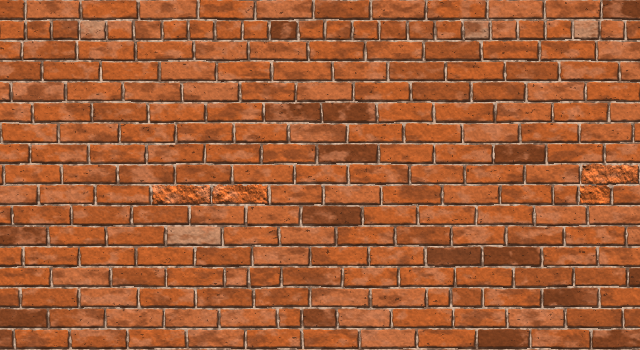
This texture is drawn by a WebGL 2 fragment shader. Its source:

```glsl
#version 300 es
precision highp float;
// A sunlit, weathered brick wall: seventeen courses, one of them half-length headers.
// Each course is cut into bricks by jittered joints; a rough box distance gives the
// brick outline and its shadow, and layered noise gives stains, pits and relief.
uniform vec2 u_resolution;
out vec4 fragColor;

const float COURSES = 17.0;
const float BRICK_LENGTH = 0.1645;   // joint to joint, in canvas heights
const float HEADER_ROW = 1.0;
const float JOINT = 0.0088;
const vec2 SHADOW_SHIFT = vec2(-0.0022, 0.0052);
const vec3 ORANGE = vec3(0.73, 0.37, 0.17);
const vec3 PALE_CLAY = vec3(0.76, 0.47, 0.32);
const vec3 BURNT = vec3(0.53, 0.28, 0.15);
const vec3 SHADE = vec3(0.22, 0.13, 0.085);
const vec3 MORTAR = vec3(0.48, 0.37, 0.30);
const vec3 LIME = vec3(0.76, 0.64, 0.55);

struct Brick { vec2 id; vec2 local; vec2 halfSize; };   // local: from the brick centre

float hash(vec2 p) {
    vec3 q = fract(p.xyx * vec3(0.1031, 0.1030, 0.0973));
    q += dot(q, q.yzx + 33.33);
    return fract((q.x + q.y) * q.z);
}

float noise(vec2 p) {
    vec2 i = floor(p), f = fract(p);
    f = f * f * (3.0 - 2.0 * f);
    return mix(mix(hash(i), hash(i + vec2(1, 0)), f.x),
               mix(hash(i + vec2(0, 1)), hash(i + vec2(1, 1)), f.x), f.y);
}

float fbm(vec2 p) {
    float sum = 0.0, amp = 0.53;
    for (int i = 0; i < 4; i++) {
        sum += amp * noise(p);
        p = p * 2.03 + 17.3;
        amp *= 0.5;
    }
    return sum;
}

float boxDistance(vec2 p, vec2 halfSize, float radius) {
    vec2 q = abs(p) - halfSize + radius;
    return length(max(q, 0.0)) + min(max(q.x, q.y), 0.0) - radius;
}

float jointAt(float n, float row) {
    return n + 0.09 * (hash(vec2(n + 40.0, row * 3.7 + 5.0)) - 0.5);
}

// Finds the brick around p; the bond drifts slowly from course to course.
Brick findBrick(vec2 p) {
    float y = (1.0 - p.y) * COURSES + 0.06;
    float row = floor(y);
    float size = BRICK_LENGTH * (row == HEADER_ROW ? 0.475 : 1.0);
    float u = p.x / size - 0.22 - 0.2 * cos(row * 0.483) - 0.5 * mod(row, 2.0);
    float n = floor(u);
    if (u < jointAt(n, row)) n -= 1.0;
    else if (u > jointAt(n + 1.0, row)) n += 1.0;
    float left = jointAt(n, row), right = jointAt(n + 1.0, row);
    // a few stretchers are cut in two
    if (row > 8.0 && hash(vec2(n + 9.0, row + 71.0)) > 0.94) {
        float cut = mix(left, right, 0.42);
        if (u < cut) right = cut;
        else { left = cut; n += 0.5; }
    }
    vec2 local = vec2((u - 0.5 * (left + right)) * size, (0.5 - fract(y)) / COURSES);
    vec2 cell = vec2((right - left) * size, 1.0 / COURSES);
    return Brick(vec2(n + 20.0, row), local, 0.5 * (cell - JOINT));
}

vec3 mortarColor(vec2 p, float shadow) {
    vec3 color = mix(MORTAR, LIME, smoothstep(0.3, 0.6, fbm(p * 65.0)));
    color *= 0.86 + 0.3 * noise(p * 190.0);
    return mix(color, SHADE, shadow * (0.72 + 0.28 * noise(p * 45.0)));
}

vec3 brickColor(Brick b, vec2 p, float edge, float crumble) {
    float tone = hash(b.id + 3.1), kind = hash(b.id * 1.7 + 11.9);
    vec2 q = p + b.id * 0.37;        // separate grain for every brick
    vec3 color = mix(mix(BURNT, ORANGE, 0.5), ORANGE, smoothstep(0.0, 0.35, tone));
    color = mix(color, PALE_CLAY, 0.55 * smoothstep(0.6, 1.0, tone));
    // odd bricks: burnt ones low on the wall, washed-out ones among the headers
    color = mix(color, BURNT * 0.78, 0.8 * step(kind, b.id.y > 10.0 ? 0.11 : 0.05));
    float paleShare = b.id.y == HEADER_ROW ? 0.16 : 0.015;
    color = mix(color, LIME, 0.6 * step(1.0 - paleShare, kind));
    // chalky bloom, dark stains, small pits and relief
    color = mix(color, PALE_CLAY, 0.75 * smoothstep(0.5, 0.72, fbm(q * vec2(22, 34))));
    color = mix(color, BURNT, 0.75 * smoothstep(0.5, 0.72, fbm(q * vec2(18, 40) + 61.0)));
    color = mix(color, SHADE, 0.6 * smoothstep(0.73, 0.86, fbm(q * vec2(75, 110) + 29.0)));
    color *= 0.93 + 0.14 * noise(q * vec2(170, 200));
    float slope = fbm(q * 55.0) - fbm((q + vec2(0.0015, 0.004)) * 55.0);
    color *= 1.0 + slope * mix(0.45, 2.6, crumble);
    // sunlit upper edge, darker lower edge
    float upper = smoothstep(0.0, b.halfSize.y, b.local.y);
    return color * (1.0 + smoothstep(-0.0045, -0.0005, edge) * mix(-0.3, 0.12, upper));
}

void main() {
    vec2 p = gl_FragCoord.xy / u_resolution.y;
    float pixel = 1.0 / u_resolution.y;
    vec2 wobble = vec2(noise(p * 14.0), noise(p * 11.0 + 50.0)) - 0.5;
    Brick b = findBrick(p + 0.0035 * wobble);
    // crumbling faces gather around the middle courses
    float offMiddle = b.id.y - 8.5;
    float crumble = step(hash(b.id + 47.0), 0.2 * exp(-offMiddle * offMiddle));
    float chips = (fbm(p * 70.0) - 0.5) * mix(0.005, 0.013, crumble);
    float edge = boxDistance(b.local, b.halfSize, 0.003) + chips;
    float shadowEdge = boxDistance(b.local + SHADOW_SHIFT, b.halfSize, 0.003) + chips;
    float shadow = 1.0 - smoothstep(-0.0012, 0.0012 + pixel, shadowEdge);
    float face = 1.0 - smoothstep(-0.7 * pixel, 0.7 * pixel, edge);
    vec3 color = mix(mortarColor(p, shadow), brickColor(b, p, edge, crumble), face);
    fragColor = vec4(clamp(color, 0.0, 1.0), 1.0);
}
```
